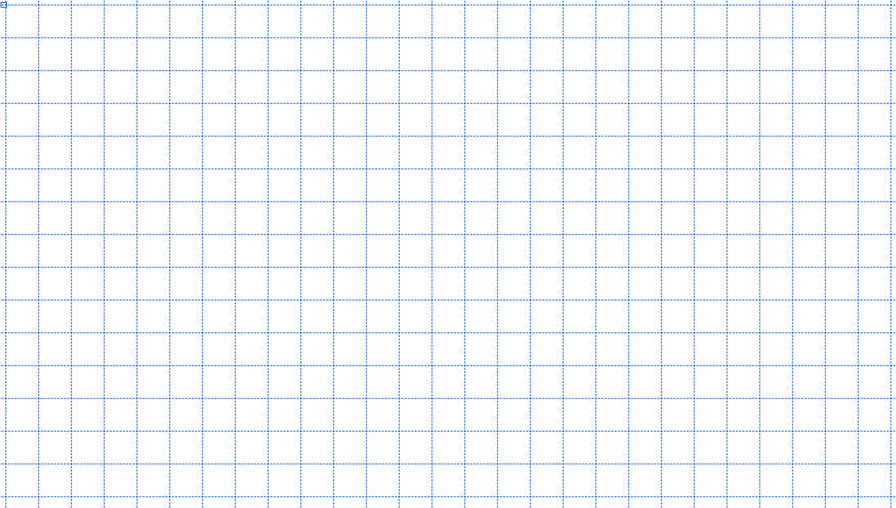
A Shadertoy shader for this pattern:

```glsl
// Squared paper: a grid of thin dashed blue lines on near-white, with faint specks
// beside each upright. Lines and dashes are pulse trains, integrated over the
// pixel for smooth edges. Lengths are in canvas heights, measured from the top left.

const float CELL = 0.06453;                 // grid spacing
const vec2 GRID_START = vec2(0.0115, 0.0099);
const float LINE_WIDTH = 0.0019;
const float DASHES_PER_CELL = 10.0;
const float DASH_DUTY = 0.65;               // inked share of each dash period
const float SPECKS_PER_CELL = 14.0;
const float SPECK_STRENGTH = 0.03;
const vec2 MARK_CENTER = vec2(0.0075, 0.0095);
const vec2 MARK_HALF = vec2(0.0055, 0.0048);
const vec3 PAPER = vec3(0.995);
const vec3 INK = vec3(0.10, 0.39, 0.82);
const vec3 WORN_INK = vec3(0.16, 0.34, 0.66);
const int TAPS = 4;

float hash(vec2 p) {
    vec3 q = fract(p.xyx * vec3(0.1031, 0.1030, 0.0973));
    q += dot(q, q.yzx + 33.33);
    return fract((q.x + q.y) * q.z);
}

// Integral of a unit-period pulse that is on for the first part of each period.
vec2 pulseIntegral(vec2 x, float duty) {
    return floor(x) * duty + min(fract(x), duty);
}

// Pulses centred on whole numbers, smoothed by a tent about two footprints wide.
vec2 pulseCoverage(vec2 x, float duty, float footprint) {
    vec2 sum = vec2(0.0);
    for (int i = 0; i < TAPS; i++) {
        float shift = (float(i) + 0.5) / float(TAPS) - 0.5;
        vec2 c = x + 0.5 * duty + shift * footprint;
        sum += pulseIntegral(c + 0.5 * footprint, duty)
             - pulseIntegral(c - 0.5 * footprint, duty);
    }
    return sum / (float(TAPS) * footprint);
}

float boxOutline(vec2 p, vec2 halfSize, float width, float pixel) {
    vec2 d = abs(p) - halfSize;
    float dist = abs(length(max(d, 0.0)) + min(max(d.x, d.y), 0.0));
    return clamp((0.5 * (width + pixel) - dist) / pixel, 0.0, 1.0) * min(width / pixel, 1.0);
}

// Pale scattered specks in a narrow strip left of each upright.
float specks(vec2 grid, float footprint) {
    float u = fract(grid.x);
    float strip = smoothstep(0.80 - footprint, 0.80 + footprint, u)
                * (1.0 - smoothstep(0.97 - footprint, 0.97 + footprint, u));
    vec2 s = grid * SPECKS_PER_CELL;
    vec2 f = smoothstep(0.0, 1.0, fract(s));
    vec2 i = floor(s);
    float n = mix(mix(hash(i), hash(i + vec2(1.0, 0.0)), f.x),
                  mix(hash(i + vec2(0.0, 1.0)), hash(i + 1.0), f.x), f.y);
    return strip * smoothstep(0.35, 0.8, n) * SPECK_STRENGTH;
}

void mainImage(out vec4 fragColor, in vec2 fragCoord) {
    float pixel = 1.0 / iResolution.y;
    vec2 p = vec2(fragCoord.x, iResolution.y - fragCoord.y) * pixel;
    vec2 grid = (p - GRID_START) / CELL;
    float footprint = pixel / CELL;

    // Dashed lines: each direction is broken along the other axis.
    vec2 lines = pulseCoverage(grid, LINE_WIDTH / CELL, footprint);
    vec2 dashes = pulseCoverage(grid * DASHES_PER_CELL, DASH_DUTY, footprint * DASHES_PER_CELL);
    float upright = lines.x * dashes.y;
    float level = lines.y * dashes.x;

    // Uprights are duller toward the left.
    float wear = 0.6 * (1.0 - smoothstep(0.0, 0.6, fragCoord.x / iResolution.x));
    vec3 color = PAPER - specks(grid, footprint);
    color = mix(color, mix(INK, WORN_INK, wear), upright);
    color = mix(color, INK, level);

    // Small square in the top left corner.
    color = mix(color, INK, boxOutline(p - MARK_CENTER, MARK_HALF, LINE_WIDTH, pixel));
    fragColor = vec4(color, 1.0);
}
```
